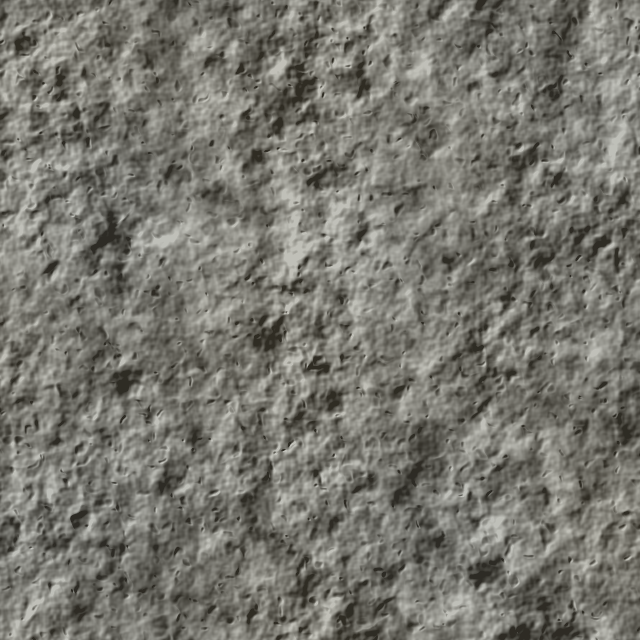
Give the GLSL for this texture, as a WebGL 1 fragment shader.

```glsl
precision highp float;
// Weathered grey stone, eroded into ragged lumps and pits of three sizes.
// Gradient noise and scattered pits form a height field, lit from the
// upper left; pit depth, erosion and broad mottling shade the result.

#define BASE_TONE 0.615
#define RELIEF 0.19
#define CAVITY 0.36
#define EROSION 0.32
#define MOTTLE 0.29
#define GRAIN 0.12
#define TINT 0.010
#define LIGHT_DIR vec2(-0.8, 0.6)
#define LIGHT_STEP 0.0028
#define DARK_STONE vec3(0.17, 0.16, 0.13)
#define PALE_STONE vec3(0.70, 0.70, 0.67)

uniform vec2 u_resolution;

vec3 hash3(vec2 p) {
  vec3 q = fract(p.xyx * vec3(0.1031, 0.1030, 0.0973));
  q += dot(q, q.yxz + 33.33);
  return fract((q.xxy + q.yzz) * q.zyx);
}

float cornerSlope(vec2 cell, vec2 offset) {
  float angle = 6.2832 * hash3(cell + 17.0).x;
  return dot(vec2(cos(angle), sin(angle)), offset);
}

float gradientNoise(vec2 p) {
  vec2 i = floor(p), f = fract(p);
  vec2 u = f * f * f * (f * (f * 6.0 - 15.0) + 10.0);
  vec2 e = vec2(1.0, 0.0);
  float low = mix(cornerSlope(i, f), cornerSlope(i + e, f - e), u.x);
  float high = mix(cornerSlope(i + e.yx, f - e.yx),
                   cornerSlope(i + 1.0, f - 1.0), u.x);
  return mix(low, high, u.y);
}

// Depth from 0 to 1 of pits scattered one per cell; share is how many exist.
float pits(vec2 p, float cells, float share) {
  vec2 q = p * cells + cells;
  float depth = 0.0;
  for (int y = -1; y <= 1; y++) {
    for (int x = -1; x <= 1; x++) {
      vec2 cell = floor(q) + vec2(float(x), float(y));
      vec3 place = hash3(cell);
      vec3 traits = hash3(cell + 71.0);
      float radius = mix(0.22, 0.62, traits.x * traits.x);
      float reach = length(q - cell - place.xy) / radius;
      float pit = 1.0 - smoothstep(0.1, 1.0, reach);
      depth = max(depth, pit * step(traits.y, share) * mix(0.4, 1.0, place.z));
    }
  }
  return depth;
}

// Shifts positions so that outlines become ragged.
vec2 ragged(vec2 p) {
  vec2 broad = vec2(gradientNoise(p * 28.0), gradientNoise(p * 28.0 + 40.5));
  vec2 fine = vec2(gradientNoise(p * 75.0 + 9.3), gradientNoise(p * 75.0 + 60.7));
  return p + 0.014 * broad + 0.007 * fine;
}

// x: surface height in canvas units, y: tone change from depth.
vec2 surface(vec2 p) {
  float bumps = 0.0;
  float frequency = 15.0;
  float steepness = 0.44;
  for (int i = 0; i < 4; i++) {
    bumps += steepness / frequency * gradientNoise(p * frequency + float(i) * 13.7);
    frequency *= 1.95;
    steepness *= 1.08;
  }
  vec2 q = ragged(p);
  float lumps = gradientNoise(q * 19.0 + 7.7) + 0.65 * gradientNoise(q * 41.0 + 31.2);
  float hollows = pits(q, 9.0, 0.4);
  float holes = pits(q, 23.0, 0.5);
  float pores = pits(q, 50.0, 0.55);
  float height = bumps + 0.022 * lumps;
  height -= 0.25 * (hollows / 9.0 + holes / 23.0 + pores / 50.0);
  float depth = min(0.9 * hollows + holes + 0.9 * pores, 1.4);
  return vec2(height, EROSION * lumps - CAVITY * depth);
}

void main() {
  vec2 p = gl_FragCoord.xy / min(u_resolution.x, u_resolution.y);

  // Directional light from the height difference toward the light
  vec2 here = surface(p);
  vec2 lit = surface(p + LIGHT_DIR * LIGHT_STEP);
  float slope = (here.x - lit.x) / LIGHT_STEP;
  float roughness = 1.0 + 0.7 * gradientNoise(p * 5.0 + 3.1);

  // Broad stains and fine mineral grain
  float stains = gradientNoise(p * 4.0 + 21.0) + 0.9 * gradientNoise(p * 10.0 + 5.0);
  float grain = gradientNoise(p * 130.0 + 2.0);

  float tone = BASE_TONE + RELIEF * roughness * slope + here.y;
  tone += MOTTLE * stains + GRAIN * grain;
  tone = clamp(tone, 0.02, 1.1);

  // Slight drift between warm and cool stone
  float warmth = gradientNoise(p * 3.0 + 50.0);
  vec3 color = mix(DARK_STONE, PALE_STONE, tone);
  color += TINT * warmth * vec3(1.0, 0.2, -1.0);
  gl_FragColor = vec4(color, 1.0);
}
```
